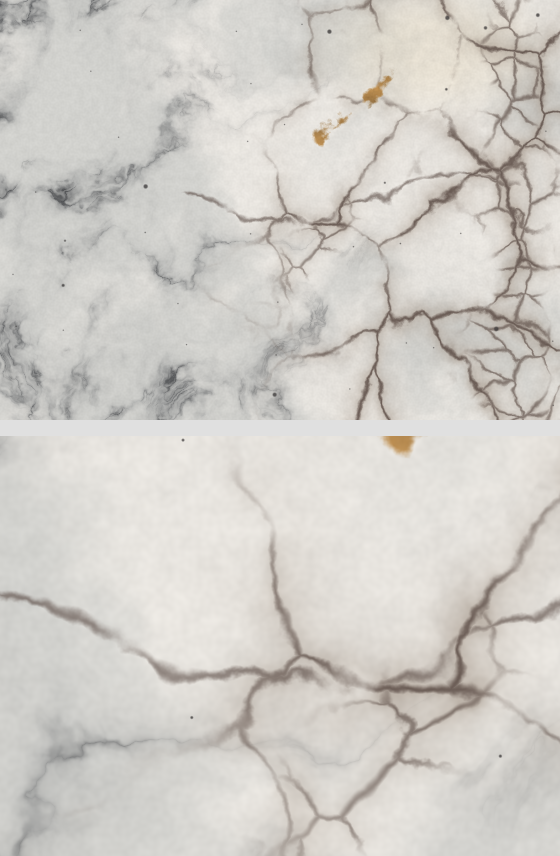
Top: the whole. Bottom: its middle third, enlarged.
Reproduce this texture procedurally as a Shadertoy shader.

```glsl
// Polished marble: cloudy white stone with smoky grey diagonal veins on the left
// and jagged brown cracks on the right, plus an ochre stain and small pits.
// Veins are ridges of warped noise; cracks are borders of warped Voronoi cells.

const vec3 WARM_WHITE = vec3(0.925, 0.912, 0.890);
const vec3 COOL_WHITE = vec3(0.825, 0.825, 0.810);
const vec3 CREAM      = vec3(0.930, 0.890, 0.810);
const vec3 SMOKE      = vec3(0.600, 0.605, 0.605);
const vec3 DARK_VEIN  = vec3(0.270, 0.275, 0.285);
const vec3 TAUPE      = vec3(0.660, 0.610, 0.560);
const vec3 CRACK      = vec3(0.350, 0.290, 0.265);
const vec3 OCHRE      = vec3(0.640, 0.450, 0.200);
const vec3 PIT        = vec3(0.250, 0.240, 0.240);
const float CRACK_SCALE = 4.3;
const float FINE_SCALE  = 13.0;
const float CRACK_WIDTH = 0.0045;
const float PIT_SCALE   = 8.0;
const float GRAIN       = 0.022;

float hash(vec2 p) {
    vec3 q = fract(p.xyx * vec3(0.1031, 0.1030, 0.0973));
    q += dot(q, q.yzx + 33.33);
    return fract((q.x + q.y) * q.z);
}

vec2 hash2(vec2 p) { return vec2(hash(p), hash(p + 57.3)); }

float cornerSlope(vec2 cell, vec2 offset) {
    float a = 6.2832 * hash(cell);
    return dot(vec2(cos(a), sin(a)), offset);
}

// Gradient noise, roughly -0.7 to 0.7
float noise(vec2 p) {
    vec2 i = floor(p), f = p - i;
    vec2 u = f * f * f * (f * (f * 6.0 - 15.0) + 10.0);
    vec2 e = vec2(1.0, 0.0);
    float low = mix(cornerSlope(i, f), cornerSlope(i + e, f - e), u.x);
    float high = mix(cornerSlope(i + e.yx, f - e.yx), cornerSlope(i + 1.0, f - 1.0), u.x);
    return mix(low, high, u.y);
}

float fbm(vec2 p) {
    float sum = 0.0, amp = 0.7;
    for (int i = 0; i < 6; i++) {
        sum += amp * noise(p);
        p = mat2(1.6, 1.2, -1.2, 1.6) * p + 17.7;
        amp *= 0.5;
    }
    return sum;
}

vec2 fbm2(vec2 p) { return vec2(fbm(p), fbm(p + 31.4)); }

// Distance to the nearest Voronoi border
float cellBorder(vec2 p) {
    vec2 i = floor(p), f = p - i, nearest = vec2(0.0);
    float best = 9.0, border = 9.0;
    for (int k = 0; k < 9; k++) {
        vec2 g = vec2(k % 3 - 1, k / 3 - 1);
        vec2 r = g + hash2(i + g) - f;
        if (dot(r, r) < best) { best = dot(r, r); nearest = r; }
    }
    for (int k = 0; k < 25; k++) {
        vec2 g = vec2(k % 5 - 2, k / 5 - 2);
        vec2 r = g + hash2(i + g) - f, d = r - nearest;
        if (dot(d, d) > 1e-4) border = min(border, dot(0.5 * (r + nearest), normalize(d)));
    }
    return border;
}

float segment(vec2 p, vec2 a, vec2 b) {
    vec2 d = b - a;
    return length(p - a - d * clamp(dot(p - a, d) / dot(d, d), 0.0, 1.0));
}

void mainImage(out vec4 fragColor, in vec2 fragCoord) {
    vec2 p = fragCoord / iResolution.y;
    float px = 1.0 / iResolution.y;
    vec2 warp = fbm2(p * 3.0);
    vec2 jag = fbm2(p * 14.0 + 5.0);
    float patches = fbm(p * 4.5 + 40.0);
    float leftSide = smoothstep(0.95, 0.15, p.x + 0.4 * (p.y - 0.4) + 0.5 * warp.x);
    float rightSide = smoothstep(0.45, 0.85, p.x - 0.15 * p.y + 0.35 * warp.y);

    // Cloudy ground
    float cloud = fbm(p * 2.6 + 0.5 * warp + 9.0) + 0.22 * leftSide - 0.10 * rightSide;
    vec3 col = mix(WARM_WHITE, COOL_WHITE, smoothstep(-0.25, 0.3, cloud));
    col = mix(col, CREAM, 0.6 * smoothstep(0.28, 0.05, length((p - vec2(1.03, 0.88)) * vec2(0.8, 1.4))));

    // Smoky veins, stretched along the rising diagonal
    vec2 along = vec2(dot(p, vec2(0.66, 0.75)) * 2.0, dot(p, vec2(-0.75, 0.66)) * 3.8);
    float ridge = abs(fbm(along + 0.9 * warp + 0.12 * jag + 3.0));
    float vein = leftSide * smoothstep(-0.3, 0.25, patches) + 0.12;
    col = mix(col, SMOKE, 0.85 * vein * exp(-ridge * 9.0));
    float core = exp(-ridge * 32.0) * smoothstep(-0.15, 0.35, patches + 0.5 * jag.x);
    col = mix(col, DARK_VEIN, 0.9 * leftSide * core);

    // Coarse cracks with a taupe halo, fine net inside the broken belts
    vec2 bent = p + 0.07 * warp + 0.022 * jag;
    float coarse = cellBorder(bent * CRACK_SCALE + 2.0) / CRACK_SCALE;
    float fine = cellBorder((bent + 0.012 * jag.yx) * FINE_SCALE) / FINE_SCALE;
    float seam = abs(bent.y - 0.535 - 0.035 * sin(bent.x * 7.0))
               + 0.3 * max(abs(p.x - 0.85) - 0.4, 0.0);
    float beltX = exp(-pow((bent.x - 1.22) / 0.09, 2.0));
    float beltDiagonal = exp(-pow(segment(bent, vec2(0.55, 0.2), vec2(0.82, 0.52)) / 0.06, 2.0));
    float belt = smoothstep(0.25, 0.75, max(beltX, 0.8 * beltDiagonal) + 0.9 * patches);
    float width = CRACK_WIDTH * (0.8 + 1.2 * smoothstep(-0.2, 0.5, jag.y));
    float opacity = rightSide * smoothstep(-0.45, 0.2, warp.x + 0.6 * jag.x + 0.4 * belt);
    float halo = exp(-coarse * 45.0) * opacity + 0.55 * belt * rightSide * exp(-fine * 60.0);
    col = mix(col, TAUPE, 0.65 * min(halo, 1.0));
    float line = opacity * smoothstep(width + px, 0.0, coarse);
    line = max(line, 0.75 * belt * rightSide * smoothstep(width + px, 0.0, fine));
    line = max(line, 0.75 * smoothstep(width + px, 0.0, seam) * smoothstep(-0.5, 0.1, jag.x));
    col = mix(col, CRACK, 0.8 * line);

    // Ochre stain
    float stain = segment(p, vec2(0.77, 0.67), vec2(0.92, 0.81)) + 0.05 * jag.x + 0.03 * jag.y;
    col = mix(col, OCHRE * (1.0 + 0.5 * jag.y), 0.85 * smoothstep(0.016, 0.002, stain));

    // Scattered pits and fine grain
    vec2 cell = floor(p * PIT_SCALE);
    vec2 centre = (cell + 0.2 + 0.6 * hash2(cell + 7.0)) / PIT_SCALE;
    float radius = 0.001 + 0.0045 * pow(hash(cell + 3.0), 3.0);
    float pit = smoothstep(radius + px, radius - px, length(p - centre)) * step(0.5, hash(cell));
    col = mix(col, PIT, 0.8 * pit);
    col += GRAIN * (noise(p * 170.0) + noise(p * 60.0));
    fragColor = vec4(clamp(col, 0.0, 1.0), 1.0);
}
```
